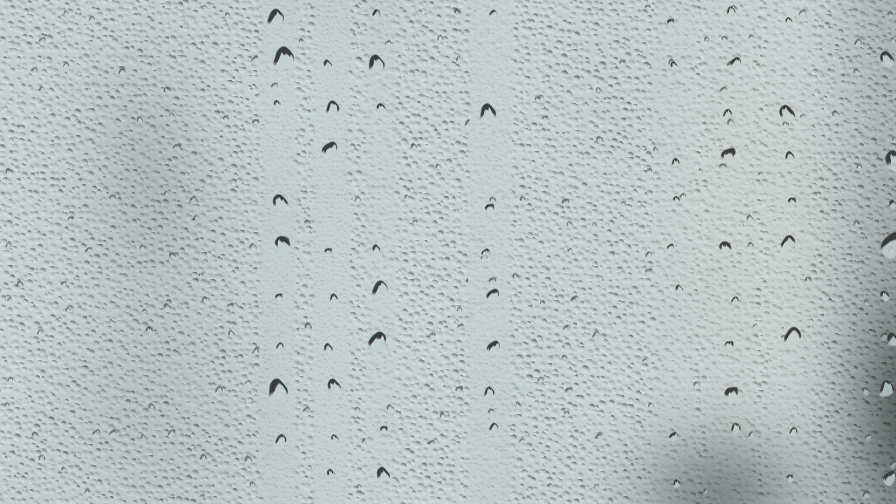
Give the GLSL for this texture, as a Shadertoy shader.

```glsl
// Condensation on a cold window: a dense film of tiny droplets, smoother vertical
// run-off tracks and dark-capped beads hanging in them. Droplets are weighted
// Voronoi cells, beads are jittered repeats, the backdrop is a sum of soft blobs.

const int TRACKS = 8;
const vec3 GLASS_TINT = vec3(0.935, 1.0, 0.998);
const vec3 WARM_TINT = vec3(0.965, 1.0, 0.99);

float hash(vec2 p) {
    vec3 q = fract(vec3(p.xyx) * 0.1031);
    q += dot(q, q.yzx + 33.33);
    return fract((q.x + q.y) * q.z);
}

vec2 hash2(vec2 p) {
    return vec2(hash(p), hash(p + 71.7));
}

float noise(vec2 p) {
    vec2 i = floor(p), f = fract(p);
    f = f * f * (3.0 - 2.0 * f);
    return mix(mix(hash(i), hash(i + vec2(1, 0)), f.x),
               mix(hash(i + vec2(0, 1)), hash(i + vec2(1, 1)), f.x), f.y);
}

float blob(vec2 p, vec2 center, vec2 size) {
    vec2 d = (p - center) / size;
    return exp(-dot(d, d));
}

// Blurred scene behind the glass
float backdrop(vec2 p) {
    float tone = 0.815;
    tone -= 0.075 * blob(p, vec2(0.30, 0.66), vec2(0.12, 0.22));
    tone -= 0.060 * blob(p, vec2(0.32, 0.18), vec2(0.20, 0.35));
    tone -= 0.120 * smoothstep(1.56, 1.80, p.x);
    tone -= 0.340 * blob(p, vec2(1.83, 0.18), vec2(0.14, 0.25));
    tone -= 0.270 * blob(p, vec2(1.43, 0.01), vec2(0.17, 0.13));
    return tone + 0.02 * (noise(p * 5.0) - 0.5);
}

// Signed shading of a packed droplet film: dark upper rims, bright lower sides
float dropletFilm(vec2 p, float cells) {
    vec2 q = p * cells, cell = floor(q), nearest = vec2(0.0), id = cell;
    float best = 9.0;
    for (int y = -1; y <= 1; y++)
    for (int x = -1; x <= 1; x++) {
        vec2 c = cell + vec2(x, y);
        vec2 center = c + 0.5 + 0.8 * (hash2(c) - 0.5);
        vec2 d = (q - center) / mix(0.38, 0.68, hash(c + 19.3));
        if (length(d) < best) { best = length(d); nearest = d; id = c; }
    }
    float body = 1.0 - smoothstep(0.65, 1.08, best);
    float h = hash(id + 47.1);
    float height = dot(nearest, normalize(vec2(0.35, 1.0)));
    float dark = mix(0.12, 0.44, h * h) * smoothstep(-0.1, 0.7, height);
    float light = 0.06 * smoothstep(0.0, 0.6, -height);
    return body * (light - dark);
}

// One bead: pale body under a ragged dark cap that leans to the left
float paintBead(float tone, vec2 offset, float radius, float seed) {
    float aa = 0.9 / (iResolution.y * radius);
    vec2 d = offset / radius * vec2(1.0, 0.86);
    d += 0.13 * sin(d.yx * 3.0 + seed * 6.28);
    float body = 1.0 - smoothstep(1.0 - aa, 1.0 + aa, length(d));
    float ragged = 0.45 * (noise(vec2(d.x * 4.0, seed * 50.0)) - 0.5);
    float hollow = length((d - vec2(0.16, -0.6)) * vec2(1.0, 0.8)) - 0.85 + ragged;
    float cap = body * smoothstep(-aa, aa, hollow) * smoothstep(-0.6, 0.0, d.y);
    tone = mix(tone, 0.82, 0.75 * body);
    return mix(tone, 0.19, 0.92 * cap);
}

// Stray beads over the whole pane
float scatterBeads(float tone, vec2 p, float cells, float density) {
    vec2 id = floor(p * cells);
    float h = hash(id + 5.5);
    if (h > density) return tone;
    vec2 center = (id + mix(vec2(0.25), vec2(0.75), hash2(id + 9.0))) / cells;
    float radius = mix(0.0045, 0.0075, hash(id + 13.0));
    float bead = paintBead(tone, p - center, radius, hash(id + 3.0));
    return mix(tone, bead, 0.65);
}

// Column of beads hanging in one track
float trackBeads(float tone, vec2 p, float x, float largest, float spacing) {
    vec2 id = vec2(floor(p.y / spacing), floor(x * 100.0));
    if (hash(id + 2.0) > 0.85) return tone;
    vec2 jitter = hash2(id + 8.0) - 0.5;
    vec2 center = vec2(x + 0.02 * jitter.x, (id.x + 0.5 + 0.3 * jitter.y) * spacing);
    float h = hash(id + 31.0);
    float radius = mix(0.0065, largest, h * h);
    return paintBead(tone, p - center, radius, hash(id + 17.0));
}

void mainImage(out vec4 fragColor, in vec2 fragCoord) {
    vec2 p = fragCoord / iResolution.y;
    p.x *= 1.7778 * iResolution.y / iResolution.x;

    // Tracks: center x, half width, clearness, largest bead radius
    vec4 tracks[TRACKS] = vec4[TRACKS](
        vec4(0.553, 0.034, 0.90, 0.021), vec4(0.657, 0.034, 1.00, 0.027),
        vec4(0.755, 0.030, 0.60, 0.017), vec4(0.972, 0.042, 0.80, 0.019),
        vec4(1.340, 0.040, 0.50, 0.008), vec4(1.450, 0.050, 0.50, 0.014),
        vec4(1.565, 0.045, 0.50, 0.018), vec4(1.765, 0.010, 0.00, 0.022));
    float clear = 0.0;
    float sway = 0.012 * (noise(p * vec2(9.0, 14.0)) - 0.5);
    for (int i = 0; i < TRACKS; i++) {
        float edge = abs(p.x - tracks[i].x + sway) - tracks[i].y;
        clear = max(clear, tracks[i].z * (1.0 - smoothstep(-0.008, 0.008, edge)));
    }

    // Droplet film, finer and fainter inside the tracks
    float film = dropletFilm(p, 74.0);
    float fineFilm = 0.3 * dropletFilm(p + 3.7, 110.0);
    float tone = backdrop(p) * (1.0 + mix(film, fineFilm, clear));

    // Beads
    tone = scatterBeads(tone, p, 19.0, 0.28 * (1.0 - 0.7 * clear));
    for (int i = 0; i < TRACKS; i++)
        tone = trackBeads(tone, p, tracks[i].x, tracks[i].w, 0.092);

    float warmth = blob(p, vec2(1.50, 0.55), vec2(0.20, 0.45));
    fragColor = vec4(tone * mix(GLASS_TINT, WARM_TINT, warmth), 1.0);
}
```
